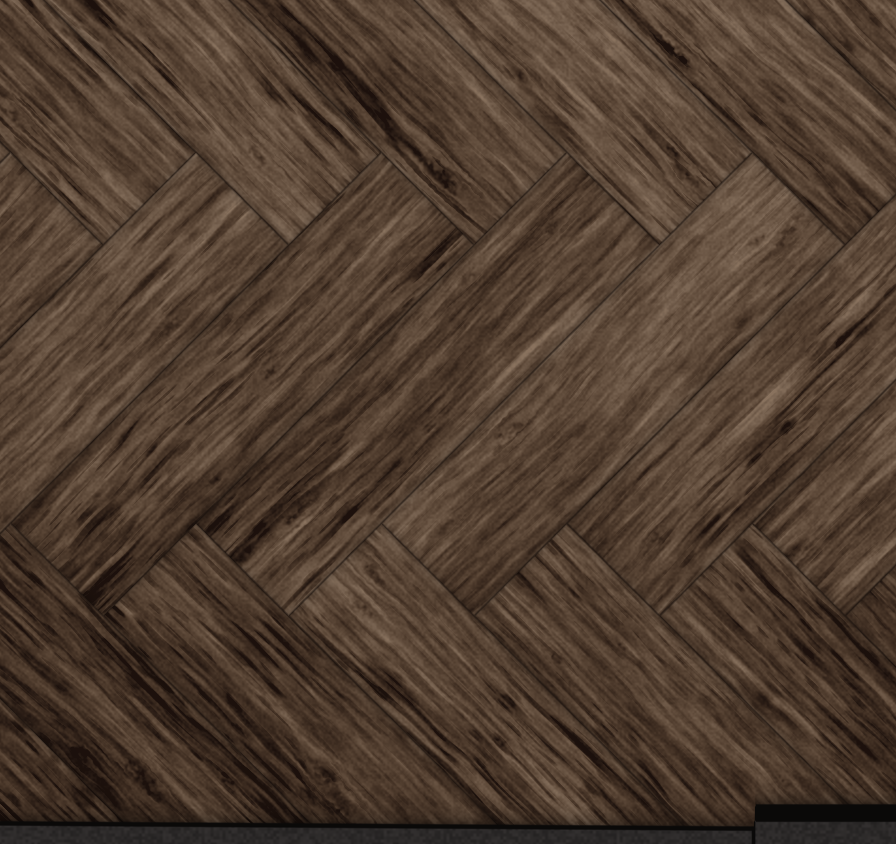
A WebGL 2 fragment shader for this texture:

```glsl
#version 300 es
precision highp float;
// Dark oak herringbone floor with planks four times as long as wide, laid at
// 45 degrees. A cell grid finds each plank, stretched noise gives its grain,
// knots and wear, and a low dark skirting closes the bottom edge.
uniform vec2 u_resolution;
out vec4 fragColor;

const float REPEAT = 0.207;               // zigzag period, in canvas widths
const float PLANK_LENGTH = 4.0;           // in plank widths
const vec2 ORIGIN = vec2(0.0117, 0.358);  // one plank corner
const vec3 WOOD_DARK = vec3(0.135, 0.088, 0.066);
const vec3 WOOD_LIGHT = vec3(0.470, 0.388, 0.318);
const vec3 WARMTH = vec3(0.000, 0.010, 0.020);  // taken from the mid tones
const vec3 SEAM = vec3(0.100, 0.068, 0.052);
const vec3 SKIRTING = vec3(0.170, 0.160, 0.158);
const vec3 SKIRTING_EDGE = vec3(0.040, 0.035, 0.033);

float hash(vec2 p) {
  vec3 q = fract(p.xyx * 0.1031);
  q += dot(q, q.yzx + 33.33);
  return fract((q.x + q.y) * q.z);
}

float noise(vec2 p) {
  vec2 i = floor(p), f = fract(p);
  f = f * f * (3.0 - 2.0 * f);
  float low = mix(hash(i), hash(i + vec2(1, 0)), f.x);
  float high = mix(hash(i + vec2(0, 1)), hash(i + vec2(1, 1)), f.x);
  return mix(low, high, f.y);
}

// Position on the plank: x along it, y across it; zw identify the plank.
vec4 herringbone(vec2 q) {
  vec2 cell = floor(q), f = q - cell;
  float k = mod(cell.x - cell.y, 2.0 * PLANK_LENGTH);
  if (k < PLANK_LENGTH) return vec4(k + f.x, f.y, cell.x - k, cell.y);
  float j = 2.0 * PLANK_LENGTH - 1.0 - k;
  return vec4(j + f.y, f.x, cell.x + 211.0, cell.y - j + 97.0);
}

// Knots: x is darkness, y is the sideways push given to the grain.
vec2 knots(vec2 uv, vec2 id) {
  vec2 sum = vec2(0.0);
  for (int n = 0; n < 4; n++) {
    vec2 seed = id + float(n) * vec2(17.3, 5.9);
    vec2 centre = vec2(hash(seed) * PLANK_LENGTH, 0.12 + 0.76 * hash(seed + 3.7));
    float size = mix(0.015, 0.045, hash(seed + 8.1));
    vec2 d = (uv - centre) / (size * vec2(2.6, 1.0));
    d += 1.6 * (vec2(noise(uv * 30.0 + seed), noise(uv * 30.0 - seed)) - 0.5);
    float r2 = dot(d, d);
    sum += vec2(exp(-r2), size * d.y * exp(-0.22 * r2));
  }
  return sum;
}

// Lightness of the wood around zero, from broad figure down to fine fibres.
float grain(vec2 uv, vec2 id) {
  vec2 knot = knots(uv, id);
  vec2 shift = 61.0 * vec2(hash(id + 1.3), hash(id + 4.7));
  vec2 g = uv + shift;
  g.y += 0.10 * (noise(g * vec2(0.7, 1.2)) - 0.5) - 0.6 * knot.y;
  g.y += 0.020 * (noise(g * vec2(3.5, 5.0)) - 0.5);
  float tone = 0.26 * (noise(g * vec2(0.40, 3.0)) - 0.5);
  tone += 0.24 * (noise(g * vec2(0.7, 9.0) + 7.0) - 0.5);
  tone += 0.28 * (noise(g * vec2(1.4, 21.0) + 19.0) - 0.5);
  tone += 0.36 * (noise(g * vec2(3.5, 40.0) + 31.0) - 0.5);
  tone += 0.24 * (noise(g * vec2(11.0, 52.0) + 37.0) - 0.5);
  // Dark cracks and pale worn streaks come in patches.
  float patches = smoothstep(0.35, 0.80, noise(g * vec2(0.6, 3.0) + 43.0));
  float cracks = smoothstep(0.56, 0.84, noise(g * vec2(1.5, 25.0) + 53.0));
  float pores = smoothstep(0.62, 0.88, noise(g * vec2(5.5, 44.0) + 67.0));
  float worn = smoothstep(0.64, 0.90, noise(g * vec2(0.9, 19.0) + 79.0));
  tone -= (0.08 + 0.40 * patches) * cracks + (0.14 + 0.18 * patches) * pores;
  return tone + 0.24 * worn - 0.40 * knot.x;
}

// Brighter at the top centre, falling off to the bottom and the sides.
float roomLight(vec2 p) {
  float rise = mix(-0.20, 0.11, smoothstep(-0.05, 0.75, p.y));
  return rise + 0.05 - 0.30 * (p.x - 0.58) * (p.x - 0.58);
}

vec3 skirting(vec3 base, vec2 p, float px) {
  float block = smoothstep(-px, px, p.x - 0.8425);
  float top = mix(0.0255 - 0.007 * p.x, 0.0443, block);
  float face = mix(top - 0.005, 0.0247, block);
  vec3 front = SKIRTING * (0.82 + 0.36 * noise(p * 300.0));
  front = mix(front, SKIRTING_EDGE, 1.0 - smoothstep(0.001, 0.003, abs(p.x - 0.841)));
  base *= 1.0 - 0.4 * exp(-max(p.y - top, 0.0) * 110.0);
  base = mix(base, SKIRTING_EDGE, 1.0 - smoothstep(-px, px, p.y - top));
  return mix(base, front, 1.0 - smoothstep(-px, px, p.y - face));
}

void main() {
  vec2 p = gl_FragCoord.xy / u_resolution.x;
  float px = 1.0 / u_resolution.x;
  vec2 d = p - ORIGIN;
  vec4 plank = herringbone(vec2(d.x + d.y, d.x - d.y) / REPEAT);
  vec2 uv = plank.xy, id = plank.zw;

  // Wood, with its own shade and cross slope on every plank.
  float tone = 0.585 + 0.13 * (hash(id) - 0.5) + roomLight(p);
  tone += 0.20 * (hash(id + 9.2) - 0.5) * (uv.y - 0.5);
  tone += grain(uv, id) + 0.16 * (noise(p * 420.0) - 0.5);
  tone = clamp(tone, -0.08, 1.2);
  vec3 color = mix(WOOD_DARK, WOOD_LIGHT, tone);
  color -= WARMTH * 4.0 * max(tone * (1.0 - tone), 0.0);

  // Thin seams with a soft dark bevel.
  vec2 edges = min(uv, vec2(PLANK_LENGTH, 1.0) - uv);
  float edge = min(edges.x, edges.y);
  float soft = px * 1.414 / REPEAT;
  color *= 1.0 - 0.18 * exp(-edge * 32.0);
  color = mix(color, SEAM, 0.6 * (1.0 - smoothstep(0.006 - soft, 0.006 + soft, edge)));

  fragColor = vec4(skirting(color, p, px), 1.0);
}
```
